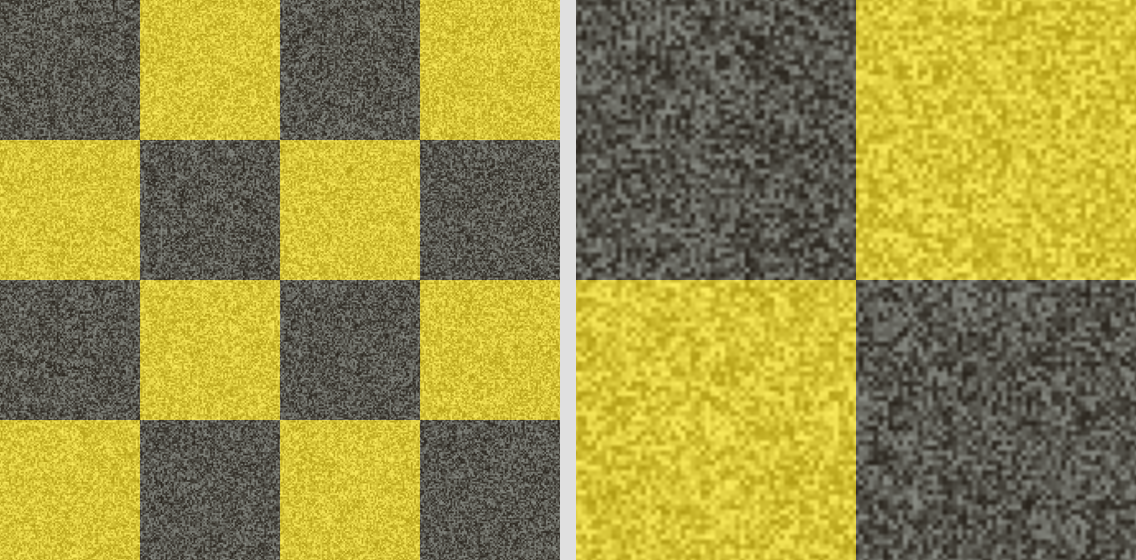
Left, the full canvas; right, a detail of the centre.
This pattern is drawn by a WebGL 1 fragment shader. Its source:

```glsl
precision highp float;
// Four by four checkerboard of yellow and charcoal carpet tiles with a fine fibre grain.

uniform vec2 u_resolution;

float hash(vec2 p) {
  vec3 q = fract(vec3(p.xyx) * 0.1031);
  q += dot(q, q.yzx + 33.33);
  return fract((q.x + q.y) * q.z);
}

float valueNoise(vec2 p) {
  vec2 cell = floor(p);
  vec2 f = fract(p);
  f = f * f * (3.0 - 2.0 * f);
  float low = mix(hash(cell), hash(cell + vec2(1.0, 0.0)), f.x);
  float high = mix(hash(cell + vec2(0.0, 1.0)), hash(cell + 1.0), f.x);
  return mix(low, high, f.y);
}

// Alternates between +1 and -1 on each unit, with edges one pixel wide.
vec2 squareWave(vec2 p, float pixel) {
  vec2 triangle = abs(mod(p - 0.5, 2.0) - 1.0) - 0.5;
  return clamp(2.0 * triangle / pixel, -1.0, 1.0);
}

void main() {
  vec2 uv = gl_FragCoord.xy / u_resolution;
  float pixel = 4.0 / min(u_resolution.x, u_resolution.y);

  // Checker mask: 1 on yellow tiles, 0 on charcoal tiles
  vec2 wave = squareWave(uv * 4.0, pixel);
  float yellowMask = 0.5 + 0.5 * wave.x * wave.y;

  // Fibre grain with a faint broader unevenness
  float grain = valueNoise(uv * 340.0 + 17.0);
  grain += 0.12 * (valueNoise(uv * 90.0 + 5.0) - 0.5);
  grain = clamp(grain, 0.0, 1.0);

  vec3 charcoal = mix(vec3(0.16, 0.14, 0.11), vec3(0.53, 0.54, 0.51), grain);
  vec3 yellow = mix(vec3(0.70, 0.62, 0.08), vec3(0.98, 0.92, 0.36), grain);
  gl_FragColor = vec4(mix(charcoal, yellow, yellowMask), 1.0);
}
```
